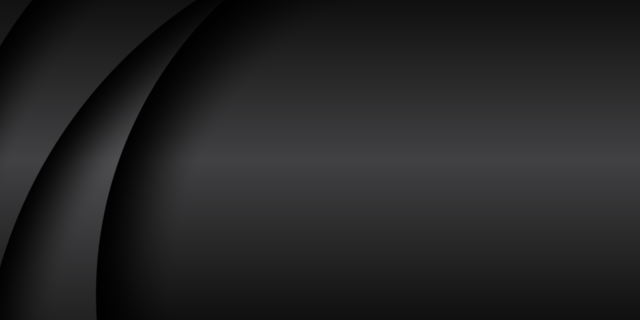
A Shadertoy shader for this background:

```glsl
// Discs: centre x, centre y, radius, in canvas heights
const vec3 OUTER_DISC = vec3(1.28, 0.07, 1.502);
const vec3 MIDDLE_DISC = vec3(1.45, -0.257, 1.51);
const vec3 INNER_DISC = vec3(1.56, 0.08, 1.26);

// Sheen: brightness at the rim of the canvas and at its middle line
const vec2 CORNER_SHEEN = vec2(0.07, 0.20);
const vec2 OUTER_SHEEN = vec2(0.065, 0.26);
const vec2 MIDDLE_SHEEN = vec2(0.13, 0.31);
const vec2 INNER_SHEEN = vec2(0.06, 0.26);

// Reach of the shadow that falls on each disc
const float OUTER_SHADOW = 0.19;
const float MIDDLE_SHADOW = 0.20;
const float INNER_SHADOW = 0.25;

const vec3 STEEL_TINT = vec3(0.99, 0.99, 1.02);
const float SHEEN_HEIGHT = 0.5;

// Distance inward from the rim of a disc
float insideDistance(vec2 p, vec3 disc) {
    return disc.z - length(p - disc.xy);
}

// Horizontal band of light, brightest along the middle line
float sheen(float y, vec2 levels) {
    float falloff = clamp(abs(y - SHEEN_HEIGHT) / SHEEN_HEIGHT, 0.0, 1.0);
    return mix(levels.y, levels.x, falloff);
}

// Lays a disc over the shade, darkened along its rim
float addDisc(float shade, vec2 p, vec3 disc, vec2 levels, float reach) {
    float inside = insideDistance(p, disc);
    float pixel = 1.0 / iResolution.y;
    float coverage = smoothstep(-pixel, pixel, inside);
    float light = smoothstep(-0.02, reach, inside);
    return mix(shade, sheen(p.y, levels) * light, coverage);
}

void mainImage(out vec4 fragColor, in vec2 fragCoord) {
    vec2 p = fragCoord / iResolution.y;

    // Stack the panels from the back left corner to the wide front field
    float shade = sheen(p.y, CORNER_SHEEN);
    shade = addDisc(shade, p, OUTER_DISC, OUTER_SHEEN, OUTER_SHADOW);
    shade = addDisc(shade, p, MIDDLE_DISC, MIDDLE_SHEEN, MIDDLE_SHADOW);

    // The front field is open to the right, so only its left rim is drawn
    vec3 frontDisc = INNER_DISC;
    vec2 frontPoint = vec2(min(p.x, frontDisc.x), p.y);
    shade = addDisc(shade, frontPoint, frontDisc, INNER_SHEEN, INNER_SHADOW);

    fragColor = vec4(shade * STEEL_TINT, 1.0);
}
```
